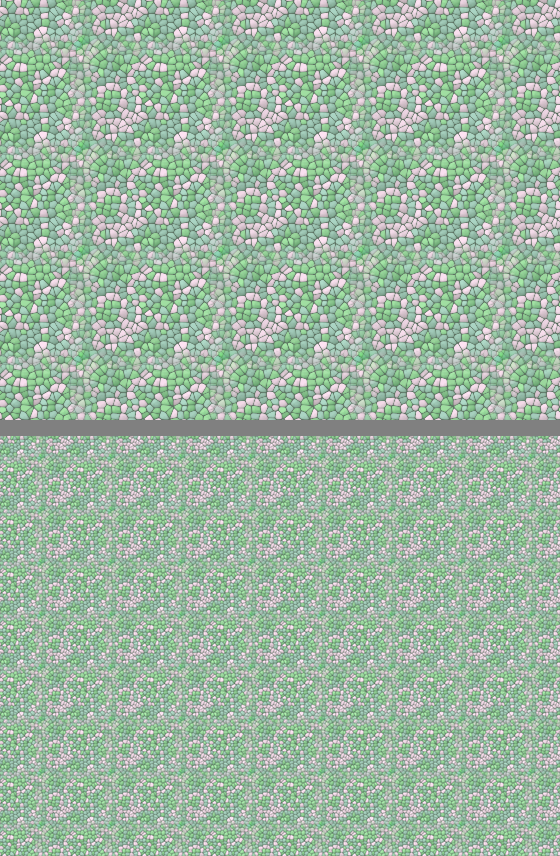
Top, the tile; bottom, the same tile 2 across and 2 down.
Reproduce this pattern procedurally as a WebGL 2 fragment shader.

```glsl
#version 300 es
precision highp float;
precision highp int;

uniform vec2 u_resolution;
out vec4 fragColor;

const vec2 REPEATS = vec2(4.0, 4.0);
const ivec2 STONES = ivec2(20, 15);
const ivec2 PATCHES = ivec2(5, 4);
const vec2 SEAM = vec2(0.58, 0.56);

const vec3 PINK_LIT = vec3(0.92, 0.83, 0.88);
const vec3 PINK_SHADE = vec3(0.67, 0.63, 0.64);
const vec3 TEAL_LIT = vec3(0.63, 0.79, 0.72);
const vec3 TEAL_SHADE = vec3(0.45, 0.59, 0.51);
const vec3 GREEN_LIT = vec3(0.59, 0.83, 0.60);
const vec3 GREEN_SHADE = vec3(0.37, 0.60, 0.41);
const vec3 GAP = vec3(0.36, 0.44, 0.38);

// Integer hash of a wrapped cell
vec3 hash3(ivec2 cell, ivec2 period, int seed) {
    ivec2 c = (cell + period * 2) % period;
    uvec3 v = uvec3(uint(c.x), uint(c.y), uint(seed)) * 1664525u + 1013904223u;
    for (int i = 0; i < 2; i++) {
        v.x += v.y * v.z;
        v.y += v.z * v.x;
        v.z += v.x * v.y;
        v ^= v >> 16u;
    }
    return vec3(v & 65535u) / 65535.0;
}

// Value noise that wraps after period cells
float wrapNoise(vec2 p, ivec2 period, int seed) {
    ivec2 c = ivec2(floor(p));
    vec2 f = fract(p);
    f = f * f * (3.0 - 2.0 * f);
    float low = mix(hash3(c, period, seed).x, hash3(c + ivec2(1, 0), period, seed).x, f.x);
    float high = mix(hash3(c + ivec2(0, 1), period, seed).x, hash3(c + ivec2(1, 1), period, seed).x, f.x);
    return mix(low, high, f.y);
}

vec2 stoneSite(ivec2 cell, ivec2 period, int seed) {
    return vec2(cell) + 0.5 + 0.86 * (hash3(cell, period, seed).xy - 0.5);
}

// Pink, teal or green, between its shaded and lit tone
vec3 stoneColor(float pick, float light) {
    if (pick < 0.36) return mix(PINK_SHADE, PINK_LIT, light);
    if (pick < 0.68) return mix(TEAL_SHADE, TEAL_LIT, light);
    return mix(GREEN_SHADE, GREEN_LIT, light);
}

// One bed of packed, rounded stones; p is in stone cells
vec3 pebbles(vec2 p, ivec2 period, float pixel, int seed) {
    ivec2 base = ivec2(floor(p));
    ivec2 cell = base;
    vec2 site = p;
    float nearest = 1e3;
    for (int y = -1; y <= 1; y++) {
        for (int x = -1; x <= 1; x++) {
            ivec2 c = base + ivec2(x, y);
            vec2 s = stoneSite(c, period, seed);
            float d = distance(p, s);
            if (d < nearest) {
                nearest = d;
                cell = c;
                site = s;
            }
        }
    }

    // Smooth minimum of the border distances rounds the corners
    const float SHARPNESS = 15.0;
    float sum = 0.0;
    for (int y = -2; y <= 2; y++) {
        for (int x = -2; x <= 2; x++) {
            if (x == 0 && y == 0) continue;
            vec2 other = stoneSite(cell + ivec2(x, y), period, seed);
            float border = dot(0.5 * (site + other) - p, normalize(other - site));
            sum += exp(-SHARPNESS * border);
        }
    }
    float inset = -log(sum) / SHARPNESS;

    // Light from the upper left, with a tone and grain per stone
    vec3 trait = hash3(cell, period, seed + 17);
    float patchTone = wrapNoise(site / vec2(period) * vec2(PATCHES), PATCHES, 5);
    float pick = trait.x + 0.3 * (patchTone - 0.5);
    float grain = wrapNoise(p * 4.0, period * 4, seed + 31) - 0.5;
    float slope = dot(p - site, vec2(-0.4, 0.9));
    float light = 0.68 + 0.75 * slope + 0.5 * (trait.y - 0.5) + 0.25 * grain;
    light += 0.25 * smoothstep(0.05, 0.25, inset);
    vec3 stone = stoneColor(pick, clamp(light, -0.15, 1.15));
    stone *= 0.96 + 0.1 * trait.z;

    float gapWidth = 0.015 + 0.035 * trait.z;
    float cover = smoothstep(gapWidth - 0.5 * pixel, gapWidth + 0.5 * pixel, inset);
    return mix(GAP, stone, cover);
}

void main() {
    vec2 tile = gl_FragCoord.xy / u_resolution * REPEATS;
    vec2 local = fract(tile);
    vec2 p = local * vec2(STONES);
    float pixel = float(STONES.y) * REPEATS.y / u_resolution.y;

    // Two beds overlap softly in bands inside every repeat
    vec2 band = 1.0 - smoothstep(vec2(0.02), vec2(0.13), abs(local - SEAM));
    float blend = 0.48 * max(band.x, band.y);
    vec3 color = mix(pebbles(p, STONES, pixel, 1), pebbles(p, STONES, pixel, 2), blend);

    // Stronger colour where the bands cross
    float luma = dot(color, vec3(0.3, 0.59, 0.11));
    color = mix(vec3(luma), color, 1.0 + 0.7 * band.x * band.y);

    fragColor = vec4(clamp(color, 0.0, 1.0), 1.0);
}
```
